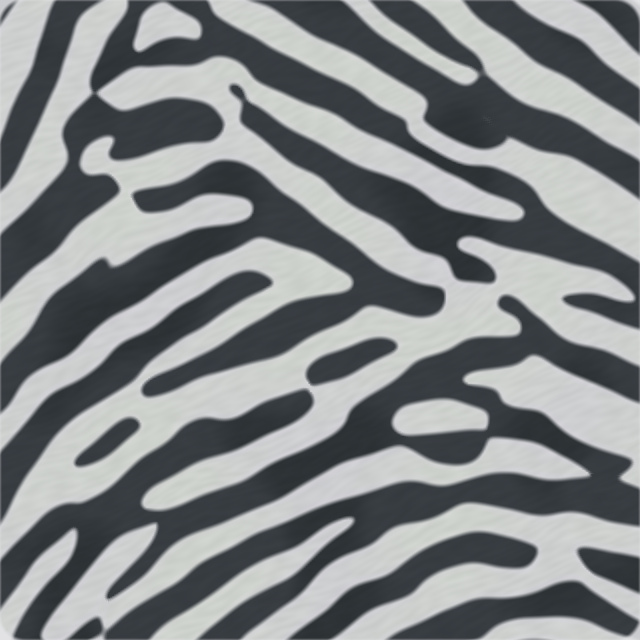
This pattern is drawn by a Shadertoy shader. Its source:

```glsl
// Zebra coat: dark slate stripes that bend, fork and taper on pale grey.
// Scattered wave patches, each aligned to a smooth direction field, are summed
// into one complex wave; its phase gives the stripes, its weak spots the gaps.

const float TAU = 6.2832;
const float STRIPES = 10.5;                  // stripes per canvas unit
const float CELL = 0.11;                     // spacing of wave patches
const vec2 PATCH_SIZE = vec2(0.09, 0.052);   // along and across the stripes

const vec3 PALE = vec3(0.805, 0.82, 0.80);
const vec3 PALE_LILAC = vec3(0.80, 0.80, 0.82);
const vec3 SLATE = vec3(0.217, 0.236, 0.257);
const vec3 SLATE_DEEP = vec3(0.175, 0.197, 0.208);
const vec3 CORNER = vec3(0.90, 0.90, 0.91);

vec2 hash2(vec2 p) {
    p = vec2(dot(p, vec2(127.1, 311.7)), dot(p, vec2(269.5, 183.3)));
    return fract(sin(p) * 43758.5);
}

vec2 unitVector(float angle) {
    return vec2(cos(angle), sin(angle));
}

float cornerSlope(vec2 cell, vec2 offset) {
    return dot(unitVector(TAU * hash2(cell).x), offset);
}

// Gradient noise, roughly -0.7 to 0.7
float gradientNoise(vec2 p) {
    vec2 i = floor(p), f = fract(p);
    vec2 u = f * f * f * (f * (f * 6.0 - 15.0) + 10.0);
    vec2 e = vec2(1.0, 0.0);
    float low = mix(cornerSlope(i, f), cornerSlope(i + e.xy, f - e.xy), u.x);
    float high = mix(cornerSlope(i + e.yx, f - e.yx), cornerSlope(i + e.xx, f - e.xx), u.x);
    return mix(low, high, u.y);
}

vec2 warp(vec2 p, float scale, float amount) {
    return p + amount * vec2(gradientNoise(p * scale + 3.7),
                             gradientNoise(p * scale + 41.3));
}

// Stripe direction: rising left of a ridge, falling right of it
float stripeAngle(vec2 p) {
    float ridge = mix(0.74, 0.28, smoothstep(0.48, 0.72, p.y));
    float rising = 0.42 + 0.42 * smoothstep(0.38, 0.0, p.x)
                 + 0.25 * smoothstep(0.75, 1.0, p.y)
                 + 0.18 * smoothstep(0.35, 0.0, p.y);
    float falling = -0.33 - 0.22 * smoothstep(0.45, 0.75, p.y);
    float side = smoothstep(-0.12, 0.12, p.x - ridge);
    return mix(rising, falling, side) + 0.35 * gradientNoise(p * 3.0 + 7.0);
}

// Sum of the wave patches near p, as a complex number
vec2 patchWave(vec2 p) {
    vec2 home = floor(p / CELL);
    vec2 wave = vec2(0.0);
    for (int j = -2; j <= 2; j++) {
        for (int i = -2; i <= 2; i++) {
            vec2 cell = home + vec2(float(i), float(j));
            vec2 along = unitVector(stripeAngle((cell + 0.5) * CELL));
            vec2 across = vec2(-along.y, along.x);
            for (int k = 0; k < 3; k++) {
                vec2 seed = cell + float(k) * vec2(37.0, 19.0);
                vec2 d = p - (cell + hash2(seed)) * CELL;
                vec2 q = vec2(dot(d, along), dot(d, across));
                vec2 r = q / PATCH_SIZE;
                float weight = max(1.0 - dot(r, r) / 6.0, 0.0);
                float phase = TAU * (STRIPES * q.y + hash2(seed + 71.0).y);
                wave += weight * weight * weight * unitVector(phase);
            }
        }
    }
    return wave;
}

// Positive inside the dark stripes; weak waves fall back to pale
float stripeField(vec2 p) {
    vec2 wave = patchWave(p);
    float strength = length(wave);
    float widthChange = 0.3 * gradientNoise(p * 6.0 + 9.0);
    return (wave.x + 0.22 * strength) / (strength + 0.5) - 0.15 + widthChange;
}

float roundedBox(vec2 p, float halfSize, float radius) {
    vec2 q = abs(p) - halfSize + radius;
    return length(max(q, 0.0)) + min(max(q.x, q.y), 0.0) - radius;
}

void mainImage(out vec4 fragColor, in vec2 fragCoord) {
    vec2 uv = fragCoord / iResolution.xy;

    // Approximate distance to the stripe edge, in canvas units
    float field = stripeField(warp(uv, 11.0, 0.012));
    float slope = length(vec2(dFdx(field), dFdy(field))) * iResolution.y;
    float dist = field / max(slope, 12.0);
    float stripe = smoothstep(-0.0048, 0.0048, dist);

    // Soft tints, brush marks and a faint pale rim along each edge
    float tint = gradientNoise(uv * 5.0 + 60.0);
    vec2 stroke = vec2(dot(uv, unitVector(0.4)), dot(uv, unitVector(1.97)));
    float brush = gradientNoise(warp(stroke, 6.0, 0.03) * vec2(30.0, 110.0));
    float rim = smoothstep(-0.016, -0.006, dist);
    vec3 pale = mix(PALE, PALE_LILAC, clamp(0.2 + tint + 0.4 * rim, 0.0, 1.0));
    pale += 0.035 * brush + 0.012 * rim;
    vec3 slate = mix(SLATE, SLATE_DEEP, smoothstep(0.05, 0.35, tint));
    vec3 color = mix(pale, slate + 0.015 * brush, stripe);

    // Pale rounded corners and a thin softened border
    float border = roundedBox(uv - 0.5, 0.5, 0.04);
    color = mix(color, CORNER, 0.85 * smoothstep(-0.004, 0.005, border));
    fragColor = vec4(color, 1.0);
}
```
